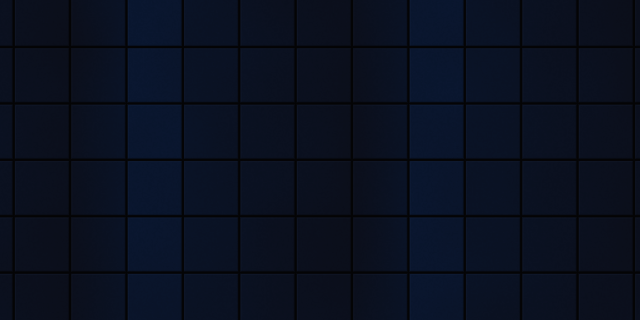
This pattern is drawn by a WebGL 2 fragment shader. Its source:

```glsl
#version 300 es
precision highp float;
// Dark navy square tiles with narrow black grooves and faint bevels.
// A blue sheen repeats every five columns: it climbs, peaks, then fades.
// Value noise adds gentle mottling and a fine grain to each tile.

#define PITCH 0.1762              // tile size, in canvas heights
#define ORIGIN vec2(0.0430, 0.1480) // one groove crossing
#define GROOVE 0.021              // groove half width, in tiles
#define BEVEL 0.030               // bevel width, in tiles
#define SHEEN_PERIOD 5.0          // columns per sheen cycle
#define GRAIN 0.07                // strength of the fine grain
#define DARK_NAVY vec3(0.043, 0.055, 0.098)
#define BRIGHT_NAVY vec3(0.037, 0.088, 0.186)
#define GROOVE_COLOR vec3(0.016, 0.014, 0.020)
#define BEVEL_COLOR vec3(0.020, 0.026, 0.038)

uniform vec2 u_resolution;
out vec4 fragColor;

float hash(vec2 p) {
    vec3 q = fract(vec3(p.xyx) * 0.1031);
    q += dot(q, q.yzx + 33.33);
    return fract((q.x + q.y) * q.z);
}

float noise(vec2 p) {
    vec2 i = floor(p), f = fract(p);
    f = f * f * (3.0 - 2.0 * f);
    return mix(mix(hash(i), hash(i + vec2(1, 0)), f.x),
               mix(hash(i + vec2(0, 1)), hash(i + vec2(1, 1)), f.x), f.y);
}

// Blue strength across the columns, stepping at the bright column's edges
float sheen(float column) {
    float t = mod(column - 1.0, SHEEN_PERIOD);
    float rise = mix(0.12, 0.58, t);
    float peak = 0.98 - 0.10 * (t - 1.0);
    float fall = 0.60 - 0.17 * (t - 2.0);
    return t < 1.0 ? rise : (t < 2.0 ? peak : fall);
}

void main() {
    vec2 p = gl_FragCoord.xy / u_resolution.y;
    vec2 grid = (p - ORIGIN) / PITCH;
    vec2 tile = floor(grid);
    vec2 local = fract(grid);
    float pixel = 1.0 / (PITCH * u_resolution.y);

    // Tile face: column sheen, slow mottling, slight change per tile
    float blue = sheen(grid.x) * mix(0.86, 1.0, smoothstep(0.0, 0.5, p.y));
    blue += 0.12 * (noise(p * 7.0 + 20.0) - 0.5);
    blue += 0.06 * (hash(tile + 50.0) - 0.5);
    vec3 color = mix(DARK_NAVY, BRIGHT_NAVY, clamp(blue, 0.0, 1.0));
    color *= 1.0 + GRAIN * (noise(p * 256.0) - 0.5);

    // Bevels: lit along the left and top edges, shaded along the others
    vec2 lit = vec2(local.x, 1.0 - local.y) - GROOVE;
    vec2 shaded = vec2(1.0 - local.x, local.y) - GROOVE;
    vec2 litEdge = 1.0 - smoothstep(0.0, BEVEL, lit);
    vec2 shadedEdge = 1.0 - smoothstep(0.0, BEVEL, shaded);
    color += BEVEL_COLOR * max(litEdge.x, litEdge.y);
    color *= 1.0 - 0.22 * max(shadedEdge.x, shadedEdge.y);

    // Grooves between the tiles
    vec2 edge = min(local, 1.0 - local);
    float distanceToGroove = min(edge.x, edge.y) - GROOVE;
    float groove = 1.0 - smoothstep(-0.75 * pixel, 0.75 * pixel, distanceToGroove);
    color = mix(color, GROOVE_COLOR, groove);

    fragColor = vec4(color, 1.0);
}
```
